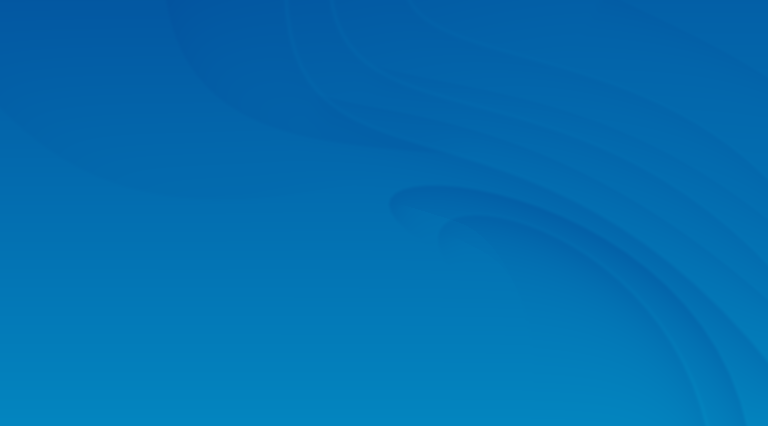
Reproduce this background procedurally as a WebGL 1 fragment shader.

```glsl
precision highp float;
// A blue vertical gradient crossed by soft, sweeping paper-like folds.
// Each fold is a cubic Bezier edge: its signed distance gives a shadow that
// fades away on one side and a thin glint along the edge itself.

uniform vec2 u_resolution;

const float ASPECT = 1.803;

vec2 bezier(vec2 a, vec2 b, vec2 c, vec2 d, float t) {
  float s = 1.0 - t;
  return s * s * s * a + 3.0 * s * s * t * b + 3.0 * s * t * t * c + t * t * t * d;
}

// x: signed distance, negative to the right of travel; y: position along curve
vec2 curveEdge(vec2 p, vec2 a, vec2 b, vec2 c, vec2 d) {
  const float STEPS = 28.0;
  vec2 nearest = vec2(10.0, 0.0);
  vec2 from = a;
  for (float i = 0.0; i < STEPS; i++) {
    vec2 to = bezier(a, b, c, d, (i + 1.0) / STEPS);
    vec2 along = to - from;
    vec2 rel = p - from;
    float h = clamp(dot(rel, along) / dot(along, along), 0.0, 1.0);
    float dist = length(rel - along * h);
    if (dist < abs(nearest.x)) {
      float side = along.x * rel.y - along.y * rel.x;
      nearest = vec2(side < 0.0 ? -dist : dist, (i + h) / STEPS);
    }
    from = to;
  }
  return nearest;
}

// shade and glint hold strengths at the start and the end of the curve;
// fadeIn is the part of the curve over which it appears
float fold(vec2 p, vec2 a, vec2 b, vec2 c, vec2 d,
           vec2 shade, float width, vec2 glint, float fadeIn) {
  vec2 edge = curveEdge(p, a, b, c, d);
  float soft = 0.002 + 0.06 * width;
  float inside = smoothstep(soft, -soft, edge.x);
  float shadow = mix(shade.x, shade.y, edge.y) * inside * exp(min(edge.x, 0.0) / width);
  float line = mix(glint.x, glint.y, edge.y) * exp(-pow(abs(edge.x) / 0.006, 2.0));
  return (line - shadow) * smoothstep(0.0, fadeIn, edge.y);
}

void main() {
  vec2 p = gl_FragCoord.xy / u_resolution * vec2(ASPECT, 1.0);
  vec2 noGlint = vec2(0.0);

  // Base gradient, slightly lighter toward the upper right
  float tone = 0.523 - 0.18 * p.y;
  tone += 0.030 * smoothstep(0.4, 1.4, p.x) * smoothstep(0.3, 1.0, p.y);

  // Broad faint folds on the left, travelling right to left
  tone += fold(p, vec2(0.939, 0.596), vec2(0.469, 0.472), vec2(0.188, 0.519),
               vec2(-0.047, 0.8), vec2(0.008, 0.012), 0.07, noGlint, 0.3);
  tone += fold(p, vec2(1.127, 0.629), vec2(0.845, 0.671), vec2(0.434, 0.624),
               vec2(0.387, 1.023), vec2(0.018, 0.016), 0.065, noGlint, 0.2);

  // Cascading folds from the top edge to the right edge
  tone += fold(p, vec2(0.671, 1.023), vec2(0.681, 0.484), vec2(1.244, 0.859),
               vec2(1.82, 0.13), vec2(0.0, 0.052), 0.08, vec2(0.018, 0.004), 0.01);
  tone += fold(p, vec2(0.728, 0.784), vec2(0.9, 0.72), vec2(1.3, 0.75),
               vec2(1.82, 0.28), vec2(0.014, 0.022), 0.045, noGlint, 0.12);
  tone += fold(p, vec2(0.775, 1.023), vec2(0.81, 0.648), vec2(1.338, 0.883),
               vec2(1.82, 0.36), vec2(0.002, 0.028), 0.055, vec2(0.018, 0.004), 0.01);
  tone += fold(p, vec2(0.857, 0.854), vec2(1.06, 0.78), vec2(1.42, 0.8),
               vec2(1.82, 0.47), vec2(0.012, 0.016), 0.04, noGlint, 0.12);
  tone += fold(p, vec2(0.951, 1.023), vec2(0.998, 0.836), vec2(1.502, 0.906),
               vec2(1.82, 0.56), vec2(0.004, 0.024), 0.05, vec2(0.014, 0.004), 0.01);
  tone += fold(p, vec2(1.408, 1.023), vec2(1.549, 0.953), vec2(1.69, 0.894),
               vec2(1.82, 0.805), vec2(0.012, 0.016), 0.045, noGlint, 0.05);

  // Two nested crests curling down to the lower right
  tone += fold(p, vec2(1.033, 0.408), vec2(0.563, 0.671), vec2(1.62, 0.648),
               vec2(1.756, -0.01), vec2(0.040, 0.052), 0.07, vec2(0.0, 0.008), 0.22);
  tone += fold(p, vec2(1.068, 0.354), vec2(0.857, 0.613), vec2(1.538, 0.531),
               vec2(1.662, -0.01), vec2(0.030, 0.030), 0.065, vec2(0.0, 0.024), 0.22);

  // Blue rises with green along the whole palette
  gl_FragColor = vec4(0.01, tone, 0.41 + 0.65 * tone, 1.0);
}
```
